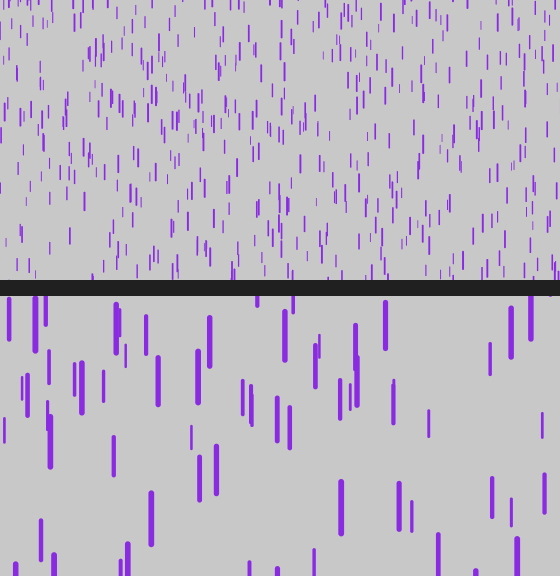
Top, the full canvas; bottom, a detail of the centre.
A WebGL 2 fragment shader for this pattern:

```glsl
#version 300 es
precision highp float;

uniform vec2 u_resolution;
out vec4 fragColor;

// Lengths are in units of the canvas height.
#define LAYERS 8
#define CELL 0.1
#define PRESENCE 0.25
#define DASH_LENGTH 0.068
#define DASH_WIDTH 0.0069
#define MIN_SCALE 0.4
#define MAX_SCALE 1.02
#define SCALE_BIAS 0.75
#define BACKGROUND vec3(0.784)
#define VIOLET vec3(0.541, 0.169, 0.886)

// Four random values per cell and layer
vec4 hash4(vec3 key) {
    vec4 p = fract(key.xyzx * vec4(0.1031, 0.1030, 0.0973, 0.1099));
    p += dot(p, p.wzxy + 33.33);
    return fract((p.xxyz + p.yzzw) * p.zywx);
}

// Signed distance to an upright dash with round caps
float dashDistance(vec2 p, float len, float width) {
    float radius = 0.5 * width;
    p.y -= clamp(p.y, radius - 0.5 * len, 0.5 * len - radius);
    return length(p) - radius;
}

// Nearest dash in one layer of randomly filled cells
float layerDistance(vec2 p, float layer) {
    vec2 home = floor(p / CELL);
    float nearest = 1.0;
    for (int y = -1; y <= 1; y++) {
        for (int x = -1; x <= 1; x++) {
            vec2 cell = home + vec2(x, y);
            vec4 rnd = hash4(vec3(cell + 17.0, layer * 7.3 + 5.0));
            if (rnd.w > PRESENCE) continue;
            vec2 center = (cell + rnd.xy) * CELL;
            float scale = mix(MIN_SCALE, MAX_SCALE, pow(rnd.z, SCALE_BIAS));
            float d = dashDistance(p - center, DASH_LENGTH * scale, DASH_WIDTH * scale);
            nearest = min(nearest, d);
        }
    }
    return nearest;
}

void main() {
    float pixel = 1.0 / u_resolution.y;
    vec2 p = gl_FragCoord.xy * pixel;

    // Overlay shifted layers so that dashes clump irregularly
    float nearest = 1.0;
    for (int i = 0; i < LAYERS; i++) {
        float layer = float(i);
        vec2 shift = CELL * fract(layer * vec2(0.618, 0.382) + vec2(0.0, 0.5 * layer));
        nearest = min(nearest, layerDistance(p + shift, layer));
    }

    // One-pixel edge coverage
    float coverage = clamp(0.5 - nearest / pixel, 0.0, 1.0);
    fragColor = vec4(mix(BACKGROUND, VIOLET, coverage), 1.0);
}
```
